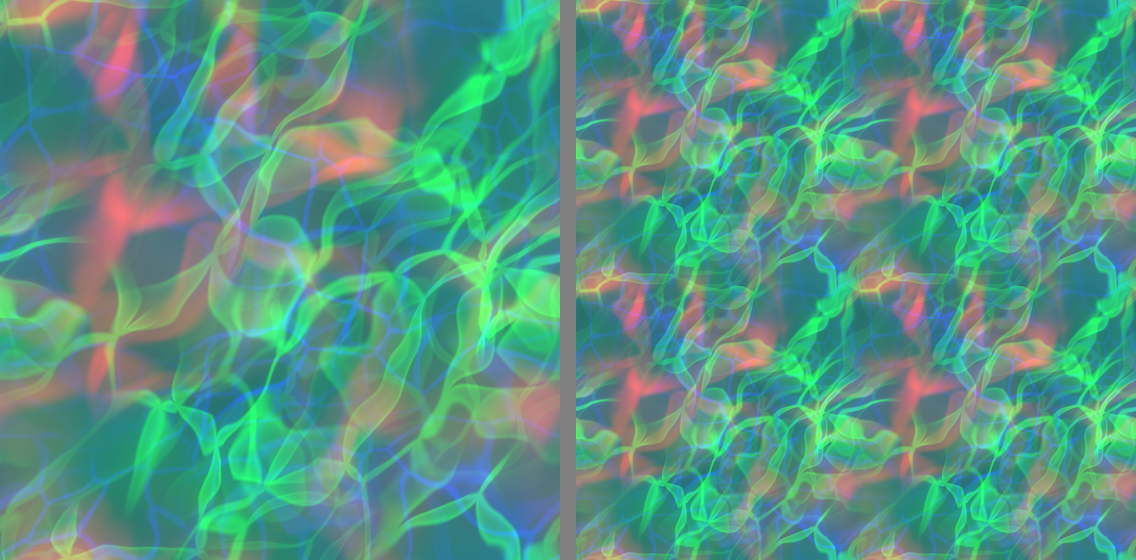
Left, the tile; right, the same tile 2 across and 2 down.
Give the GLSL for this background, as a WebGL 1 fragment shader.

```glsl
precision highp float;
uniform vec2 u_resolution;

#define BASE vec3(0.15, 0.43, 0.42)
#define BEND 0.17
#define BEND_DECAY 0.36
#define JITTER 0.8
#define RED_GAIN 0.85
#define GREEN_GAIN 0.48
#define BLUE_GAIN 0.36
#define HAZE vec3(0.20, 0.10, 0.13)

const float TAU = 6.2831853;

float hash(vec2 cell, float seed) {
  vec3 v = fract((cell.xyx + seed * vec3(7.13, 3.71, 5.37)) * 0.1031);
  v += dot(v, v.yzx + 33.33);
  return fract((v.x + v.y) * v.z);
}

// Wraps integer cells onto a tile whose rows slip sideways by shear.
vec2 wrapCell(vec2 cell, vec2 cells, float shear) {
  cell.x += shear * floor((cell.y + 0.5) / cells.y);
  return cell - cells * floor((cell + 0.5) / cells);
}

float cornerSlope(vec2 corner, vec2 offset, float period, float seed) {
  float angle = TAU * hash(wrapCell(corner, vec2(period), 0.0), seed);
  return dot(vec2(cos(angle), sin(angle)), offset);
}

float gradientNoise(vec2 p, float period, float seed) {
  p *= period;
  vec2 c = floor(p);
  vec2 f = p - c;
  vec2 u = f * f * f * (f * (f * 6.0 - 15.0) + 10.0);
  vec2 e = vec2(1.0, 0.0);
  float low = mix(cornerSlope(c, f, period, seed),
                  cornerSlope(c + e.xy, f - e.xy, period, seed), u.x);
  float high = mix(cornerSlope(c + e.yx, f - e.yx, period, seed),
                   cornerSlope(c + e.xx, f - e.xx, period, seed), u.x);
  return mix(low, high, u.y);
}

vec2 bend(vec2 p, float seed) {
  vec2 shift = vec2(0.0);
  float period = 3.0;
  float amount = BEND;
  for (int i = 0; i < 3; i++) {
    shift += amount * vec2(gradientNoise(p, period, seed),
                           gradientNoise(p, period, seed + 11.0));
    period *= 2.0;
    amount *= BEND_DECAY;
  }
  return p + shift;
}

// Distances to the three nearest scattered points, limited to the search range.
vec3 nearestThree(vec2 q, vec2 cells, float shear, float seed) {
  vec2 home = floor(q);
  vec3 nearest = vec3(1.5 - 0.5 * JITTER);
  for (int y = -1; y <= 1; y++) {
    for (int x = -1; x <= 1; x++) {
      vec2 cell = home + vec2(float(x), float(y));
      vec2 id = wrapCell(cell, cells, shear);
      vec2 jitter = vec2(hash(id, seed), hash(id, seed + 17.0)) - 0.5;
      float d = length(cell + 0.5 + JITTER * jitter - q);
      nearest.z = min(nearest.z, max(nearest.y, d));
      nearest.y = min(nearest.y, max(nearest.x, d));
      nearest.x = min(nearest.x, d);
    }
  }
  return nearest;
}

// Web of folded light sheets: bright rims, thin fill, pinched at the joints.
float caustic(vec2 p, vec2 cells, float shear, float width, float soft, float seed) {
  p = bend(p, seed);
  vec2 q = p * cells - vec2(shear * p.y, 0.0);
  vec3 nearest = nearestThree(q, cells, shear, seed + 5.0);
  float gap = nearest.y - nearest.x;
  float swell = smoothstep(-0.3, 0.4, gradientNoise(p, cells.y, seed + 23.0));
  float depth = soft + width * swell * (nearest.z - nearest.y) - gap;
  float fill = smoothstep(-soft, soft, depth);
  float rim = fill * exp(-max(depth, 0.0) / (2.0 * soft));
  float halo = exp(-5.0 * gap);
  float strength = smoothstep(-0.3, 0.3, gradientNoise(p, 3.0, seed + 31.0));
  return strength * (0.65 * rim + 0.22 * fill + 0.18 * halo);
}

void main() {
  vec2 p = gl_FragCoord.xy / u_resolution;

  // Each channel carries its own web: broad red, ribboned green, fine blue.
  float red = caustic(p, vec2(4.0, 3.0), 1.0, 0.4, 0.20, 2.0)
            * smoothstep(-0.25, 0.25, gradientNoise(p, 3.0, 71.0))
            + 0.45 * caustic(p, vec2(4.0, 4.0), 2.0, 0.7, 0.13, 43.0);
  float green = caustic(p, vec2(6.0, 4.0), 3.0, 1.1, 0.06, 7.0)
              + 0.75 * caustic(p, vec2(5.0, 4.0), 2.0, 1.3, 0.05, 53.0)
              + 0.30 * caustic(p, vec2(9.0, 7.0), 4.0, 0.9, 0.08, 29.0);
  float blue = caustic(p, vec2(8.0, 8.0), 1.0, 0.1, 0.06, 13.0)
             + 0.6 * caustic(p, vec2(12.0, 11.0), 3.0, 0.4, 0.10, 61.0);

  // Soft haze between the filaments.
  vec2 drift = bend(p, 83.0);
  vec3 haze = vec3(gradientNoise(drift, 3.0, 71.0),
                   gradientNoise(drift, 4.0, 89.0),
                   gradientNoise(drift, 4.0, 97.0));
  haze = smoothstep(-0.3, 0.6, haze);

  vec3 light = vec3(RED_GAIN, GREEN_GAIN, BLUE_GAIN) * vec3(red, green, blue);
  gl_FragColor = vec4(min(BASE + HAZE * haze + light, 1.0), 1.0);
}
```
